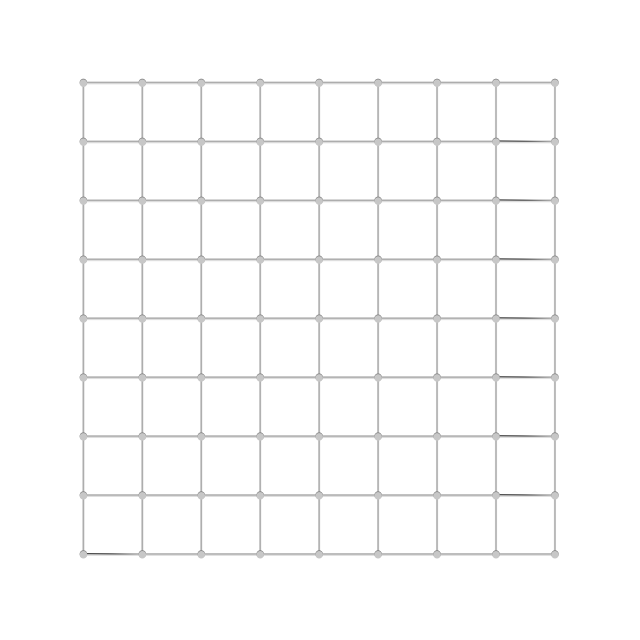
This pattern is drawn by a Shadertoy shader. Its source:

```glsl
// Square wire lattice, 8 by 8 cells, with shaded rods and small round joints on white.

// Antialiased coverage of a shape from its signed distance.
float cover(float dist, float pixel) {
    return clamp(0.5 - dist / pixel, 0.0, 1.0);
}

// Signed distance to a rod: offset across it, overshoot past the lattice end.
float rod(float across, float overshoot, float halfWidth) {
    return max(abs(across) - halfWidth, overshoot);
}

void mainImage(out vec4 fragColor, in vec2 fragCoord) {
    float pixel = 1.0 / min(iResolution.x, iResolution.y);
    vec2 p = (fragCoord - 0.5 * iResolution.xy) * pixel - vec2(-0.0013, 0.0022);

    // Nearest joint and the offset from it
    float spacing = 0.0921;
    vec2 grid = p / spacing + 4.0;
    vec2 joint = clamp(floor(grid + 0.5), 0.0, 8.0);
    vec2 offset = (grid - joint) * spacing;
    vec2 overshoot = abs(p) - 4.0 * spacing;

    vec3 color = vec3(1.0);

    // Vertical rods: grey core with pale sides
    color = mix(color, vec3(0.87), cover(rod(offset.x, overshoot.y, 0.0017), pixel));
    color = mix(color, vec3(0.68), cover(rod(offset.x, overshoot.y, 0.0011), pixel));

    // Horizontal rods: grey above, pale underside
    color = mix(color, vec3(0.87), cover(rod(offset.y + 0.0003, overshoot.x, 0.0021), pixel));
    color = mix(color, vec3(0.68), cover(rod(offset.y - 0.0006, overshoot.x, 0.0011), pixel));

    // Dark slanted edge on the inner rods of the last column and the first bottom rod
    float column = floor(grid.x);
    float along = fract(grid.x);
    bool lastColumn = column == 7.0 && joint.y > 0.5 && joint.y < 7.5;
    bool firstRod = column == 0.0 && joint.y < 0.5;
    if (lastColumn || firstRod) {
        float edge = rod(offset.y - mix(0.0014, 0.0002, along), overshoot.x, 0.0007);
        float fade = 1.0 - smoothstep(0.4, 1.0, along);
        color = mix(color, vec3(0.25), cover(edge, pixel) * fade);
    }

    // Joints: dark rim showing above a light disc
    color = mix(color, vec3(0.5), cover(length(offset - vec2(0.0, 0.0006)) - 0.0058, pixel));
    color = mix(color, vec3(0.78), cover(length(offset + vec2(0.0, 0.0006)) - 0.0058, pixel));

    fragColor = vec4(color, 1.0);
}
```
